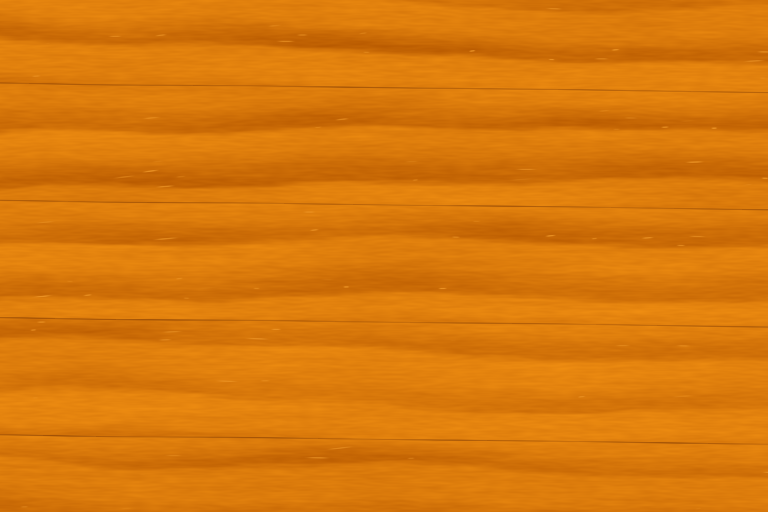
Write a Shadertoy shader that draws this texture.

```glsl
// Varnished orange pine boards laid lengthwise, with thin dark seams.
// Each board has tilted, warped growth rings (a soft fade above, a crisper edge
// below), fine fibres from stretched gradient noise, and pale resin flecks.

#define BOARD_HEIGHT 0.229
#define SEAM_OFFSET 0.150
#define SEAM_SLOPE 0.011
#define SEAM_WIDTH 0.0011
#define SEAM_STRENGTH 0.36
#define RING_SPACING 0.106
#define RING_CONTRAST 0.52
#define RING_WARP 0.036
#define FIBRE_CONTRAST 0.23
#define FLECK_AMOUNT 0.27
#define BASE_TONE 0.81

const vec3 DARK_WOOD = vec3(0.725, 0.355, 0.002);
const vec3 LIGHT_WOOD = vec3(0.922, 0.540, 0.064);
const vec3 SEAM_COLOR = vec3(0.46, 0.20, 0.01);
const vec3 FLECK_COLOR = vec3(0.95, 0.61, 0.17);

float hash(vec2 p) {
    vec3 q = fract(p.xyx * vec3(0.1031, 0.1030, 0.0973));
    q += dot(q, q.yzx + 33.33);
    return fract((q.x + q.y) * q.z);
}

vec2 gradient(vec2 cell) {
    float angle = 6.2832 * hash(cell);
    return vec2(cos(angle), sin(angle));
}

// Gradient noise, roughly -0.7 to 0.7
float noise(vec2 p) {
    vec2 i = floor(p), f = fract(p);
    vec2 u = f * f * f * (f * (f * 6.0 - 15.0) + 10.0);
    vec2 e = vec2(1.0, 0.0);
    float a = dot(gradient(i), f);
    float b = dot(gradient(i + e.xy), f - e.xy);
    float c = dot(gradient(i + e.yx), f - e.yx);
    float d = dot(gradient(i + e.xx), f - e.xx);
    return mix(mix(a, b, u.x), mix(c, d, u.x), u.y);
}

// Fibres: three layers, each finer, shorter and a little stronger
float fibres(vec2 p) {
    float sum = 0.0, weight = 0.45;
    vec2 scale = vec2(4.0, 62.0);
    for (int i = 0; i < 3; i++) {
        sum += weight * noise(p * scale + float(i) * 19.7);
        scale *= vec2(2.7, 1.9);
        weight *= 1.25;
    }
    return sum;
}

// Growth rings of one board: 0 in early wood, 1 in dark late wood
float rings(vec2 p, float height, float board) {
    float tilt = 0.028 * sin((board - 0.5) * 1.6);
    float start = 0.045 + 0.040 * cos((board + 0.5) * 1.6);
    float warp = RING_WARP * noise(vec2(p.x * 1.9, p.y * 2.5 + board * 7.3));
    warp += 0.004 * noise(vec2(p.x * 6.0, p.y * 20.0));
    float s = (height - start - tilt * p.x - warp) / RING_SPACING;
    s += 0.05 * noise(p * vec2(7.0, 120.0));
    float f = fract(s), ring = floor(s);
    float strength = mix(0.55, 1.15, hash(vec2(ring + 40.0, board + 9.0)));
    strength *= 1.0 + 0.6 * noise(vec2(p.x * 2.2, ring * 3.7 + board));
    float edge = 0.14 + 0.10 * noise(vec2(p.x * 3.0, ring * 5.3 + board * 2.1));
    float fade = mix(0.55, 0.90, hash(vec2(ring + 17.0, board + 27.0)));
    return strength * smoothstep(0.0, edge, f) * (1.0 - smoothstep(edge, fade, f));
}

// Pale dashes, one candidate per cell, commoner in late wood
float flecks(vec2 p, float lateWood, float aa) {
    vec2 size = vec2(0.095, 0.0165);
    p.x += 0.063 * floor(p.y / size.y);
    vec2 cell = floor(p / size) + 60.0;
    vec2 q = (fract(p / size) - 0.5) * size;
    q -= (vec2(hash(cell), hash(cell + 31.0)) - 0.5) * vec2(0.03, 0.007);
    q.y -= q.x * mix(-0.04, 0.13, hash(cell + 57.0));
    float halfLength = mix(0.007, 0.030, pow(hash(cell + 83.0), 2.0));
    float taper = 1.0 - smoothstep(0.2, 1.0, abs(q.x) / halfLength);
    float line = 1.0 - smoothstep(0.0002, 0.0012 + aa * 0.6, abs(q.y));
    float chance = FLECK_AMOUNT * (0.12 + lateWood);
    float present = smoothstep(0.0, 0.08, chance - hash(cell + 113.0));
    return present * taper * line * mix(0.25, 0.8, hash(cell + 7.0));
}

void mainImage(out vec4 fragColor, in vec2 fragCoord) {
    vec2 p = fragCoord / iResolution.y;
    float aa = 1.0 / iResolution.y;

    // Board layout
    float v = p.y + SEAM_SLOPE * p.x - SEAM_OFFSET + 0.002 * noise(vec2(p.x * 3.0, 4.5));
    float board = floor(v / BOARD_HEIGHT);
    float height = v - board * BOARD_HEIGHT;
    float seamDistance = min(height, BOARD_HEIGHT - height);

    // Wood tone
    float lateWood = rings(p, height, board);
    float tone = BASE_TONE - RING_CONTRAST * lateWood;
    tone += FIBRE_CONTRAST * fibres(p + board * 5.1);
    tone += 0.22 * noise(p * vec2(1.6, 8.0) + board * 3.3);
    tone += 0.08 * (hash(vec2(board + 12.0, 5.0)) - 0.5);
    tone -= 0.14 * (1.0 - smoothstep(0.0, 0.22, p.y));
    vec3 color = mix(DARK_WOOD, LIGHT_WOOD, clamp(tone, 0.0, 1.1));

    // Flecks and seams
    color = mix(color, FLECK_COLOR, flecks(p, lateWood, aa));
    float seam = 1.0 - smoothstep(SEAM_WIDTH * 0.3, SEAM_WIDTH + aa * 0.6, seamDistance);
    float seamIndex = floor(v / BOARD_HEIGHT + 0.5);
    float seamFade = 1.0 + 0.9 * noise(vec2(p.x * 5.0, seamIndex * 8.3));
    color = mix(color, SEAM_COLOR, SEAM_STRENGTH * seam * seamFade);

    fragColor = vec4(color, 1.0);
}
```
